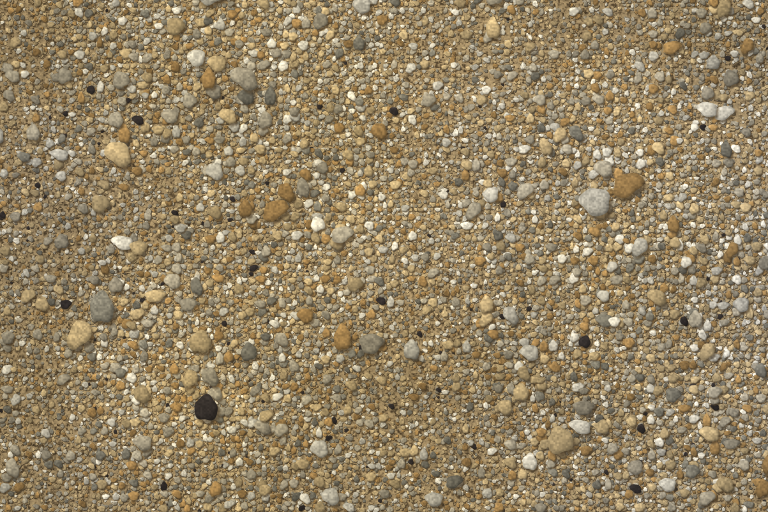
A Shadertoy shader for this texture:

```glsl
const vec2 LIGHT_DIR = vec2(-0.58, 0.81);
const vec3 GAP_COLOR = vec3(0.29, 0.235, 0.16);
const vec3 SAND_COLOR = vec3(0.65, 0.56, 0.41);
const float SHADOW_STRENGTH = 0.66;
const float SHADOW_LENGTH = 0.36;
const float SPECKLE = 0.26;

// Stone colours: tan, grey, cream, ochre, slate, near black
const int COLORS = 6;
const vec3 STONE_COLOR[COLORS] = vec3[](
    vec3(0.72, 0.63, 0.46), vec3(0.64, 0.60, 0.51), vec3(0.81, 0.78, 0.70),
    vec3(0.63, 0.50, 0.31), vec3(0.48, 0.46, 0.40), vec3(0.20, 0.18, 0.17));
const float COLOR_START[COLORS] = float[](0.0, 0.28, 0.55, 0.73, 0.89, 0.987);

// Grain layers, fine to coarse, in canvas heights
const int LAYERS = 5;
const float CELL_SIZE[LAYERS] = float[](0.0085, 0.0135, 0.021, 0.036, 0.062);
const float CELL_SHARE[LAYERS] = float[](0.95, 0.62, 0.36, 0.13, 0.06);

float hash(vec2 p) {
    return fract(sin(dot(p, vec2(127.1, 311.7))) * 43758.5453);
}

float noise(vec2 p) {
    vec2 cell = floor(p), f = fract(p);
    f = f * f * (3.0 - 2.0 * f);
    return mix(mix(hash(cell), hash(cell + vec2(1, 0)), f.x),
               mix(hash(cell + vec2(0, 1)), hash(cell + vec2(1, 1)), f.x), f.y);
}

float fbm(vec2 p) {
    float sum = 0.0, weight = 0.53;
    for (int i = 0; i < 4; i++) {
        sum += weight * noise(p);
        p = mat2(0.8, -0.6, 0.6, 0.8) * p * 2.1 + 7.3;
        weight *= 0.5;
    }
    return sum;
}

// Distance from a stone centre, 1 on its uneven rim
float stoneDistance(vec2 offset, float radius, float turn, float stretch) {
    float c = cos(turn), s = sin(turn);
    vec2 q = mat2(c, -s, s, c) * offset * vec2(stretch, 1.0 / stretch);
    float a = atan(q.y, q.x);
    float rim = 1.0 + 0.08 * sin(3.0 * a + turn * 5.0) + 0.05 * sin(5.0 * a + turn * 9.0);
    return length(q) / (radius * rim);
}

vec3 stoneColor(float pick) {
    vec3 color = STONE_COLOR[0];
    for (int i = 1; i < COLORS; i++)
        if (pick > COLOR_START[i]) color = STONE_COLOR[i];
    return color;
}

// Lays one layer of shaded stones and their shadows over the ground
vec3 addStones(vec3 ground, vec2 p, float size, float share, float seed) {
    vec2 home = floor(p / size);
    float pixel = 1.0 / (iResolution.y * size);
    for (int y = -1; y <= 1; y++)
    for (int x = -1; x <= 1; x++) {
        vec2 cell = home + vec2(x, y);
        vec2 id = cell + seed * 17.3;
        float coarse = smoothstep(0.25, 0.65, fbm(cell * size * 3.5));
        if (hash(id) > share * mix(0.6, 1.25, coarse)) continue;

        vec2 center = cell + 0.2 + 0.6 * vec2(hash(id + 3.1), hash(id + 5.7));
        float radius = mix(0.27, 0.48, hash(id + 9.2));
        float turn = 6.2832 * hash(id + 12.4);
        float stretch = mix(0.78, 1.0, hash(id + 15.8));
        vec2 offset = p / size - center;

        float shadow = stoneDistance(offset + LIGHT_DIR * SHADOW_LENGTH * radius,
                                     radius, turn, stretch);
        float shade = 1.0 - smoothstep(0.8, 1.2, shadow);
        ground = mix(ground, GAP_COLOR, SHADOW_STRENGTH * shade);

        float d = stoneDistance(offset, radius, turn, stretch);
        float edge = 0.7 * pixel / radius;
        float cover = 1.0 - smoothstep(1.0 - edge, 1.0 + edge, d);
        float slope = dot(offset / radius, LIGHT_DIR) * min(d, 1.0);
        float lit = 0.98 + 0.24 * slope - 0.14 * smoothstep(0.65, 1.0, d);
        lit *= mix(0.84, 1.14, hash(id + 21.6));
        lit *= 0.93 + 0.14 * noise(offset * 7.0 + id);
        ground = mix(ground, stoneColor(hash(id + 27.9)) * lit, cover);
    }
    return ground;
}

void mainImage(out vec4 fragColor, in vec2 fragCoord) {
    vec2 p = fragCoord / iResolution.y;

    // Fine sand bed
    float dust = 0.6 * noise(p * 230.0) + 0.4 * noise(p * 410.0 + 31.0);
    vec3 color = mix(GAP_COLOR, SAND_COLOR, smoothstep(0.05, 0.65, dust));

    for (int i = 0; i < LAYERS; i++)
        color = addStones(color, p, CELL_SIZE[i], CELL_SHARE[i], float(i + 1));

    // Dust on the stones, uneven ground and warm to cool drift
    color *= 1.0 + SPECKLE * (noise(p * 290.0 + 11.0) - 0.5);
    color *= 0.87 + 0.27 * fbm(p * vec2(2.6, 4.2) + 4.0);
    float warmth = fbm(p * 1.8 + 19.0) - 0.25 * p.x - 0.3;
    color *= 1.0 + warmth * vec3(0.05, 0.01, -0.14);
    fragColor = vec4(clamp(color, 0.0, 1.0), 1.0);
}
```
